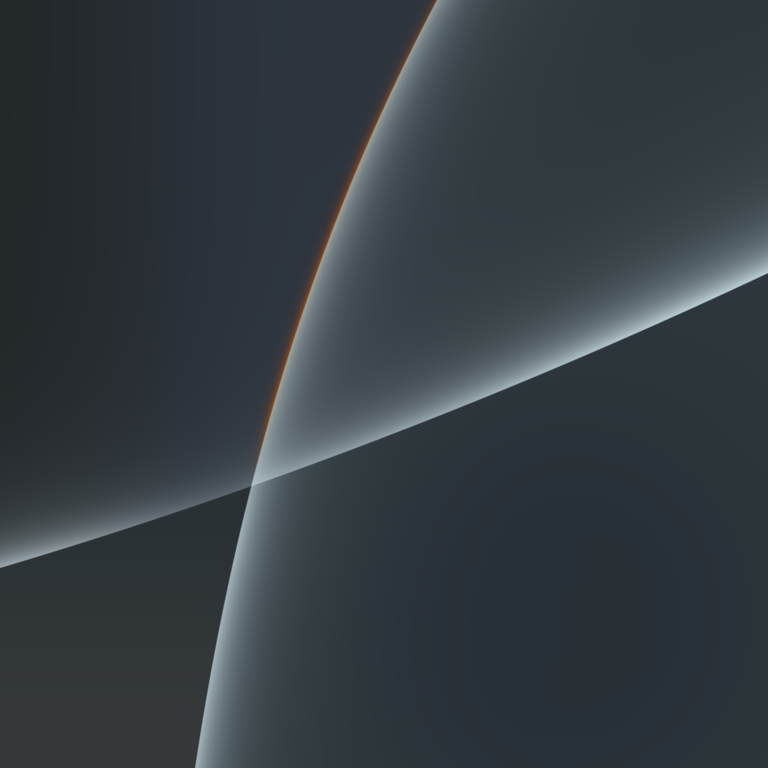
Reproduce this background procedurally as a WebGL 1 fragment shader.

```glsl
precision highp float;
uniform vec2 u_resolution;

#define GLOW_COLOR vec3(0.79, 0.86, 0.89)
#define RIM_COLOR vec3(0.62, 0.29, 0.10)
#define RIM_INNER vec3(0.72, 0.66, 0.50)
#define CORE_WIDTH 0.025
#define HAZE_WIDTH 0.085
#define RIM_WIDTH 0.0045

// Signed distance to the steep arc, positive on its right
float arcDistance(vec2 p) {
  float x = 0.254 + p.y * (0.151 + p.y * (0.114 + p.y * 0.05));
  float slope = 0.151 + p.y * (0.228 + p.y * 0.15);
  return (p.x - x) / sqrt(1.0 + slope * slope);
}

// Signed distance to the shallow sweep, positive above it
float sweepDistance(vec2 p) {
  float y = 0.2604 + p.x * (0.297 + p.x * 0.087);
  float slope = 0.297 + p.x * 0.174;
  return (p.y - y) / sqrt(1.0 + slope * slope);
}

// Bright core with a wider, fainter haze
float edgeGlow(float d, float spread) {
  d = max(d, 0.0) / spread;
  return 0.65 * exp(-d / CORE_WIDTH) + 0.21 * exp(-d / HAZE_WIDTH);
}

// Dark ground of each of the four panels
vec3 panelColor(vec2 p, float right, float above) {
  vec3 upperLeft = mix(vec3(0.135, 0.155, 0.165), vec3(0.175, 0.205, 0.242),
                       smoothstep(0.0, 0.4, p.x));
  vec3 lowerLeft = mix(vec3(0.205, 0.22, 0.22), vec3(0.16, 0.19, 0.205),
                       smoothstep(0.05, 0.38, p.y));
  vec3 upperRight = mix(vec3(0.175, 0.208, 0.232), vec3(0.17, 0.213, 0.23),
                        smoothstep(0.4, 0.9, p.x));
  vec3 lowerRight = mix(vec3(0.155, 0.187, 0.213), vec3(0.172, 0.214, 0.23),
                        smoothstep(0.1, 0.45, length(p - vec2(0.72, 0.2))));
  return mix(mix(lowerLeft, lowerRight, right),
             mix(upperLeft, upperRight, right), above);
}

void main() {
  vec2 p = gl_FragCoord.xy / u_resolution;
  float pixel = 1.0 / min(u_resolution.x, u_resolution.y);
  float arc = arcDistance(p);
  float sweep = sweepDistance(p);
  float right = smoothstep(-pixel, pixel, arc);
  float above = smoothstep(-pixel, pixel, sweep);

  vec3 color = panelColor(p, right, above);

  // Light along the inner side of each edge
  float arcStrength = mix(0.9, 0.7, smoothstep(0.28, 0.45, p.y));
  float arcLight = right * arcStrength * edgeGlow(arc, 1.0);
  float leftStrength = mix(0.85, 0.36, smoothstep(0.0, 0.3, p.x));
  float rightStrength = mix(0.68, 1.08, smoothstep(0.33, 0.95, p.x));
  float sweepStrength = mix(leftStrength, rightStrength, right);
  float sweepLight = above * sweepStrength
                   * edgeGlow(sweep, mix(0.95, 1.15, p.x));
  float light = 1.0 - (1.0 - arcLight) * (1.0 - sweepLight);
  color = mix(color, GLOW_COLOR, light);

  // Warm rim on the outer side of the upper arc
  float rimFade = above * smoothstep(0.36, 0.48, p.y)
                * mix(1.0, 0.65, smoothstep(0.75, 1.0, p.y));
  float outer = exp(-max(-arc, 0.0) / RIM_WIDTH) * (1.0 - right);
  float inner = exp(-max(arc, 0.0) / (0.7 * RIM_WIDTH)) * right;
  color = mix(color, RIM_COLOR, 0.85 * outer * rimFade);
  color = mix(color, RIM_INNER, 0.65 * inner * rimFade);

  gl_FragColor = vec4(color, 1.0);
}
```
